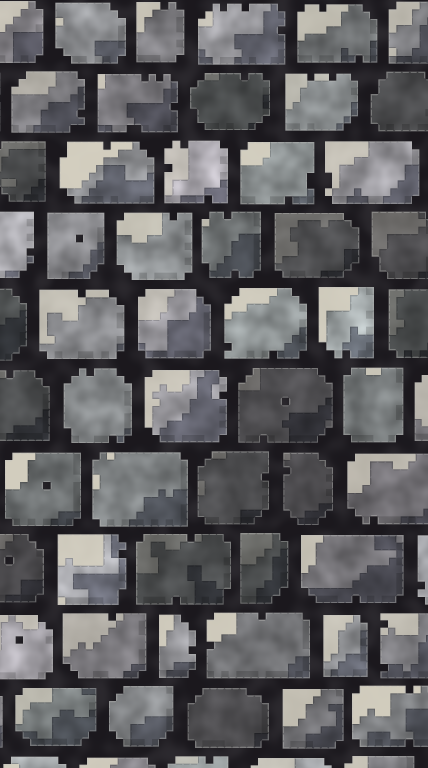
Reproduce this texture procedurally as a Shadertoy shader.

```glsl
// Wall of chipped grey stone blocks with stair-stepped pixel facets and dark joints.

// Layout, in canvas widths (y runs down from the top edge)
const float COLUMN_PITCH = 0.2;
const float COLUMN_JITTER = 0.5;
const float ROW_PITCH = 0.1777;
const float FIRST_JOINT = 0.153;
const float ROW_SWELL = 0.0256;     // slow variation of row heights
const float ROW_SWELL_PERIOD = 9.0;
const float STAGGER_PERIOD = 2.75;  // rows per cycle of sideways shift
const float TEXEL = 0.0175;
const float RIM_WIDTH = 0.0028;
const float CREASE_WIDTH = 0.0026;

// Wear
const float NOTCH_CHANCE = 0.045;
const float PIT_CHANCE = 0.07;
const float DARK_STONE_CHANCE = 0.16;

// Colours
const vec3 JOINT_DARK = vec3(0.105, 0.095, 0.115);
const vec3 JOINT_LIGHT = vec3(0.17, 0.16, 0.18);
const vec3 CREAM = vec3(0.83, 0.81, 0.75);
const vec3 RIM = vec3(0.74, 0.74, 0.73);
const vec3 COOL_TINT = vec3(0.97, 1.01, 1.015);
const vec3 MAUVE_TINT = vec3(1.0, 0.98, 1.02);
const vec3 SHADOW_TINT = vec3(0.63, 0.64, 0.69);

const float TAU = 6.2831853;
const int SAMPLES = 3;              // per axis, for smooth edges

float hash(vec2 p) {
    vec3 q = fract(p.xyx * 0.1031);
    q += dot(q, q.yzx + 33.33);
    return fract((q.x + q.y) * q.z);
}

// Random value k of a stone
float rnd(vec2 id, float k) { return hash(id * 7.13 + k * 17.37 + 40.0); }

float corner(vec2 cell, vec2 offset) {
    float a = TAU * hash(cell + 91.7);
    return dot(vec2(cos(a), sin(a)), offset);
}

float gradientNoise(vec2 p) {
    vec2 i = floor(p), f = p - i, e = vec2(1.0, 0.0);
    vec2 s = f * f * f * (f * (f * 6.0 - 15.0) + 10.0);
    return mix(mix(corner(i, f), corner(i + e, f - e), s.x),
               mix(corner(i + e.yx, f - e.yx), corner(i + 1.0, f - 1.0), s.x), s.y);
}

float rowEdge(float r) {
    return FIRST_JOINT + ROW_PITCH * (r - 1.0)
         - ROW_SWELL * sin(TAU * (r - 1.3) / ROW_SWELL_PERIOD);
}

float columnEdge(float c, float r) {
    float stagger = 0.48 + 0.31 * cos(TAU * (r - 2.0) / STAGGER_PERIOD);
    return COLUMN_PITCH * (c - 1.0 + stagger + COLUMN_JITTER * (rnd(vec2(c, r), 0.0) - 0.5));
}

// Whether a texel of a block of n texels has survived chipping
bool isSolid(vec2 t, vec2 n, vec2 id) {
    vec2 e = min(t, n - 1.0 - t);
    if (min(e.x, e.y) < -0.5) return false;
    float bite = rnd(id, 2.0 + dot(step(n * 0.5, t), vec2(1.0, 2.0)));
    float cut = bite < 0.35 ? -1.0 : bite < 0.75 ? 0.5 : 1.5;
    bool notch = min(e.x, e.y) < 0.5 && hash(t + id * 23.7) < NOTCH_CHANCE;
    vec2 pit = floor(n * vec2(0.5, 0.4));
    bool pitted = rnd(id, 6.0) < PIT_CHANCE && distance(t, pit) < 0.5;
    return e.x + e.y > cut && !notch && !pitted;
}

// Facet of a texel: 1 lit, 0 plain, -1 shaded
float facet(vec2 t, vec2 n, vec2 id) {
    vec2 v = (t + 0.5) / n;
    float light = 1.0 - v.x - v.y + 0.75 * gradientNoise(t * 0.23 + id * 5.37);
    return step(mix(0.15, 0.85, rnd(id, 7.0)), light)
         - step(light, mix(-0.8, 0.05, rnd(id, 8.0)));
}

vec3 wall(vec2 p) {
    // Find the row, then the block within it
    float r = floor((p.y - FIRST_JOINT) / ROW_PITCH) + 1.0;
    r += step(rowEdge(r + 1.0), p.y) - step(p.y, rowEdge(r));
    float c = floor(p.x / COLUMN_PITCH);
    for (int k = 0; k < 3; k++)
        c += step(columnEdge(c + 1.0, r), p.x) - step(p.x, columnEdge(c, r));
    vec2 id = vec2(c, r);

    vec2 low = vec2(columnEdge(c, r), rowEdge(r)) + mix(vec2(0.009, 0.007), vec2(0.019, 0.015), rnd(id, 9.0));
    vec2 high = vec2(columnEdge(c + 1.0, r), rowEdge(r + 1.0)) - mix(vec2(0.009, 0.007), vec2(0.019, 0.015), rnd(id, 10.0));
    vec2 n = max(round((high - low) / TEXEL), 2.0);
    vec2 q = (p - low) / (high - low) * n;
    vec2 t = floor(q), g = q - t - 0.5;

    vec3 joint = mix(JOINT_DARK, JOINT_LIGHT, smoothstep(-0.3, 0.6, gradientNoise(p * 19.0)));
    if (!isSolid(t, n, id)) return joint;

    // Stone body with soft mottling
    bool dark = rnd(id, 11.0) < DARK_STONE_CHANCE;
    float tone = dark ? 0.30 : mix(0.43, 0.68, rnd(id, 12.0));
    tone *= 1.0 + 0.38 * gradientNoise(p * 15.0 + 7.0) + 0.14 * gradientNoise(p * 37.0);
    vec3 color = tone * mix(COOL_TINT, MAUVE_TINT, rnd(id, 13.0));

    // Stepped facets, with a worn darker lip at the right and bottom
    float level = facet(t, n, id);
    if (level > 0.5) color = mix(color, CREAM, dark ? 0.25 : mix(0.6, 1.0, rnd(id, 14.0)));
    if (level < -0.5) color *= SHADOW_TINT;
    vec2 far = n - 1.0 - t;
    if (min(far.x, far.y) < 0.5 && hash(t + id * 11.3) < 0.6) color *= 0.84;

    // Crease between facets and pale rim, from the nearest neighbour texel
    vec2 side = abs(g.x) > abs(g.y) ? vec2(sign(g.x), 0.0) : vec2(0.0, sign(g.y));
    float gap = (0.5 - max(abs(g.x), abs(g.y))) * TEXEL;
    if (!isSolid(t + side, n, id)) {
        if (gap < RIM_WIDTH) color = mix(color, RIM, 0.4);
    } else if (gap < CREASE_WIDTH && facet(t + side, n, id) > level) color *= 0.82;
    return color;
}

void mainImage(out vec4 fragColor, in vec2 fragCoord) {
    vec3 sum = vec3(0.0);
    for (int k = 0; k < SAMPLES * SAMPLES; k++) {
        vec2 shift = (vec2(k % SAMPLES, k / SAMPLES) + 0.5) / float(SAMPLES) - 0.5;
        vec2 at = fragCoord + shift;
        sum += wall(vec2(at.x, iResolution.y - at.y) / iResolution.x);
    }
    fragColor = vec4(sum / float(SAMPLES * SAMPLES), 1.0);
}
```
